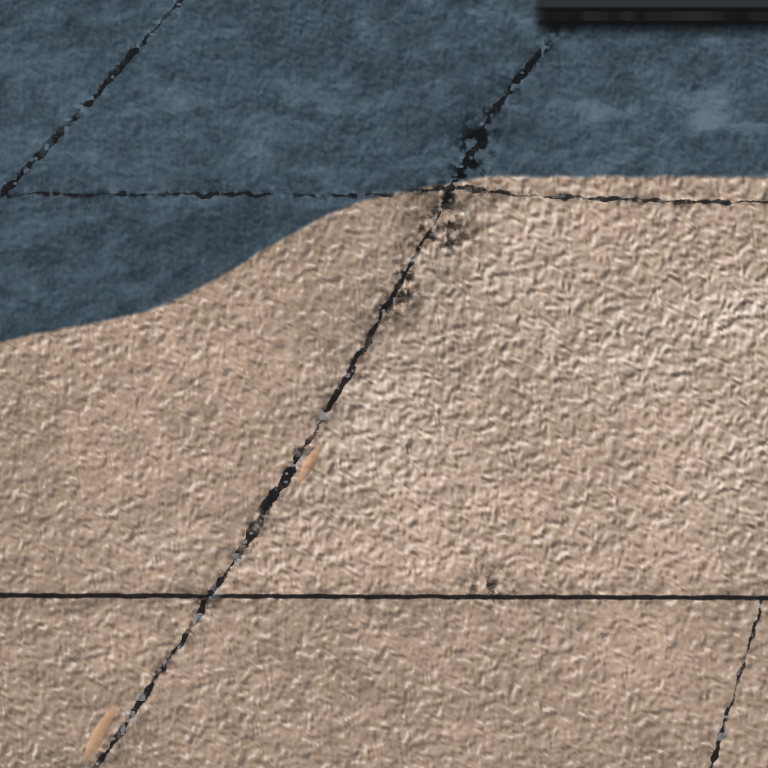
Write a WebGL 1 fragment shader that draws this texture.

```glsl
precision highp float;
// Rough stone paving in raking sun, crossed by a curved blue shadow.
// Embossed noise gives the grain; curved distance bands give the joints,
// with dirt, chips, two dry leaves and a dark ledge laid over them.
uniform vec2 u_resolution;

#define SUN_STONE vec3(0.640, 0.555, 0.485)
#define SUN_PALE vec3(0.88, 0.84, 0.80)
#define SHADE_STONE vec3(0.255, 0.310, 0.350)
#define SHADE_PALE vec3(0.42, 0.49, 0.55)
#define JOINT_DARK vec3(0.10, 0.10, 0.105)
#define GRAIN_SCALE 118.0
#define GRAIN_DEPTH 0.47
#define JOINT_WIDTH 0.0030
#define SHADOW_BLUR 0.004

float hash(vec2 p) {
  return fract(sin(dot(p, vec2(127.1, 311.7))) * 43758.5453);
}

float noise(vec2 p) {
  vec2 i = floor(p), f = fract(p);
  f = f * f * (3.0 - 2.0 * f);
  return mix(mix(hash(i), hash(i + vec2(1.0, 0.0)), f.x),
             mix(hash(i + vec2(0.0, 1.0)), hash(i + 1.0), f.x), f.y);
}

float fbm(vec2 p) {
  float sum = 0.0, amp = 0.5;
  for (int i = 0; i < 5; i++) {
    sum += amp * noise(p);
    p = mat2(1.6, 1.2, -1.2, 1.6) * p + 7.3;
    amp *= 0.5;
  }
  return sum;
}

float stoneHeight(vec2 p) {
  p = mat2(0.9, 0.43, -0.43, 0.9) * p;
  p += 0.008 * vec2(noise(p * 55.0), noise(p * 55.0 + 31.0));
  return 0.55 * noise(p * GRAIN_SCALE) + 0.45 * noise(p * GRAIN_SCALE * 1.8 + 17.0);
}

// Soft elliptical patch
float blob(vec2 p, vec2 centre, vec2 radius) {
  vec2 q = (p - centre) / radius;
  return exp(-dot(q, q));
}

float band(float d, float halfWidth, float soft) {
  return 1.0 - smoothstep(halfWidth - soft, halfWidth + soft, abs(d));
}

// Pointed leaf: x is signed position across it, y is coverage
vec2 leaf(vec2 p, vec2 centre, vec2 size, float soft) {
  vec2 q = p - centre;
  q = vec2(q.x * 0.87 - q.y * 0.5, q.x * 0.5 + q.y * 0.87);
  float w = size.x * (1.0 - q.y * q.y / (size.y * size.y));
  return vec2(q.x / size.x, 1.0 - smoothstep(-soft, soft, abs(q.x) - w));
}

void main() {
  vec2 p = gl_FragCoord.xy / u_resolution;
  float soft = max(0.0015, 0.7 / u_resolution.y);

  // Edge of the cast shadow
  float edge = 0.555 + 0.2 * min(p.x, 0.625) + 0.09 * smoothstep(0.16, 0.5, p.x);
  edge += 0.004 * (noise(p * 60.0) - 0.5);
  float shade = smoothstep(-SHADOW_BLUR, SHADOW_BLUR, p.y - edge);

  // Joint centre lines
  float wobble = 0.009 * (fbm(p * 60.0) - 0.5);
  float mainX = 0.123 + p.y * (0.70 - 0.11 * p.y) + 0.3 * max(p.y - 0.85, 0.0);
  float dMain = (p.x - mainX) * 0.85 + wobble;
  float dLeft = (p.x - 0.0065 - 0.92 * (p.y - 0.75)) * 0.74 + wobble;
  float dRight = (p.x - 0.925 - 0.31 * p.y) * 0.95 + wobble;
  float dFront = p.y - 0.2245 + 0.003 * p.x + 0.35 * wobble;
  float backY = 0.746 - 0.01 * smoothstep(0.6, 1.0, p.x) + 0.009 * blob(p, vec2(0.59, 0.75), vec2(0.06, 1.0));
  float dBack = p.y - backY + wobble;

  // Sunlit stone: slab tint, pale worn zones, embossed grain
  float cloud = fbm(p * 7.0), fine = fbm(p * 42.0), grit = noise(p * 250.0);
  float rightSlab = smoothstep(-0.01, 0.03, dMain) * smoothstep(0.2, 0.26, p.y);
  float worn = blob(p, vec2(0.79, 0.54), vec2(0.12, 0.06)) + blob(p, vec2(0.96, 0.60), vec2(0.12, 0.05))
             + 0.8 * blob(p, vec2(0.49, 0.46), vec2(0.09, 0.10)) + 0.6 * blob(p, vec2(0.62, 0.65), vec2(0.14, 0.08))
             + 0.6 * blob(p, vec2(0.98, 0.40), vec2(0.08, 0.10)) + 0.5 * blob(p, vec2(0.21, 0.30), vec2(0.05, 0.03));
  worn *= 0.35 + 1.1 * cloud;
  vec2 toSun = vec2(-0.0015, 0.0025);
  float relief = stoneHeight(p - toSun) - stoneHeight(p + toSun);
  vec3 sun = SUN_STONE * (0.76 + 0.26 * cloud + 0.26 * fine + 0.05 * rightSlab);
  sun = mix(sun, SUN_PALE, clamp(0.26 * worn + 0.06 * rightSlab, 0.0, 0.5));
  float depth = GRAIN_DEPTH * (0.62 + 0.28 * rightSlab + 0.5 * min(worn, 1.0));
  sun += relief * depth * vec3(0.98, 0.98, 0.97) + 0.07 * (grit - 0.5);
  sun = mix(sun, vec3(0.40, 0.40, 0.42), 0.4 * smoothstep(0.14, 0.42, -relief));
  sun = mix(sun, SUN_PALE, 0.45 * smoothstep(0.2, 0.45, relief));

  // Shaded stone: streaky blue film and faint grain
  float streak = fbm(p * vec2(20.0, 46.0) + 2.5 * cloud);
  float film = blob(p, vec2(0.92, 0.84), vec2(0.2, 0.05)) + 0.6 * blob(p, vec2(0.58, 0.97), vec2(0.16, 0.05));
  vec3 shaded = SHADE_STONE * (0.60 + 0.30 * streak + 0.42 * fine + 0.16 * cloud);
  shaded += 0.10 * relief + 0.05 * (grit - 0.5);
  shaded = mix(shaded, SHADE_PALE, smoothstep(0.50, 0.76, streak) * (0.22 + 0.5 * film));
  shaded *= 1.0 - 0.10 * (1.0 - smoothstep(0.70, 0.75, p.y));
  vec3 col = mix(sun, shaded, shade);

  // Dirt stains beside the joints
  float stain = blob(p, vec2(0.635, 0.235), vec2(0.035, 0.025)) + blob(p, vec2(0.58, 0.70), vec2(0.035, 0.035))
              + 0.8 * blob(p, vec2(0.62, 0.80), vec2(0.035, 0.05)) + 0.8 * blob(p, vec2(0.52, 0.62), vec2(0.03, 0.035));
  stain += 0.7 * exp(-abs(dMain) * 75.0) + 0.45 * exp(-abs(dFront) * 110.0) + 0.5 * exp(-abs(dBack) * 150.0);
  col *= 1.0 - 0.7 * clamp(stain, 0.0, 1.0) * smoothstep(0.36, 0.64, fbm(p * 75.0));

  // Joints with ragged, broken widths and pale chips
  float ragged = fbm(p * 70.0 + 9.0);
  float rag = JOINT_WIDTH * (0.15 + 1.7 * smoothstep(0.25, 0.75, ragged));
  float wide = 0.85 + 0.9 * blob(p, vec2(0.34, 0.32), vec2(0.09, 0.10)) + 0.4 * shade;
  float worked = smoothstep(0.22, 0.44, fbm(p * 48.0 + 23.0));
  float gap = band(dMain, rag * wide, soft) * (1.0 - smoothstep(0.92, 0.96, p.y));
  gap = max(gap, band(dLeft, rag * 1.25, soft) * step(0.745, p.y));
  gap = max(gap, band(dRight, rag * 0.8, soft) * step(p.y, 0.224));
  gap = max(gap * (0.5 + 0.5 * worked), band(dFront, JOINT_WIDTH * (0.65 + 0.6 * ragged), soft));
  gap = max(gap, 0.9 * worked * band(dBack, rag * 0.75, soft));
  col = mix(col, JOINT_DARK, 0.9 * gap);
  float nearGap = exp(-abs(dMain) * 110.0) + step(0.75, p.y) * exp(-abs(dLeft) * 130.0)
                + step(p.y, 0.22) * exp(-abs(dRight) * 130.0) + 0.6 * exp(-abs(dBack) * 160.0);
  float chip = smoothstep(0.64, 0.84, noise(p * vec2(150.0, 180.0) + 5.0)) * min(nearGap, 1.0);
  col = mix(col, mix(vec3(0.70, 0.70, 0.71), vec3(0.48, 0.56, 0.62), shade), 0.65 * chip);

  // Dry leaves caught along the main joint
  vec2 leafA = leaf(p, vec2(0.403, 0.396), vec2(0.007, 0.033), soft);
  vec2 leafB = leaf(p, vec2(0.130, 0.045), vec2(0.009, 0.045), soft);
  vec2 dry = leafA.y > leafB.y ? leafA : leafB;
  vec3 dryColour = vec3(0.74, 0.58, 0.46) * (0.75 - 0.3 * dry.x + 0.4 * fine);
  col = mix(col, dryColour, 0.8 * dry.y);

  // Ledge at the upper right with its contact shadow
  float ledgeX = smoothstep(0.69, 0.715, p.x);
  col *= 1.0 - 0.7 * ledgeX * smoothstep(0.945, 0.972, p.y);
  vec3 ledge = mix(vec3(0.08, 0.08, 0.085), vec3(0.19, 0.20, 0.21), smoothstep(0.988, 0.993, p.y));
  ledge += 0.08 * band(p.y - 0.979, 0.006, soft) * noise(vec2(p.x * 60.0, 3.0));
  col = mix(col, ledge, ledgeX * smoothstep(0.966, 0.970, p.y));

  gl_FragColor = vec4(clamp(col, 0.0, 1.0), 1.0);
}
```
